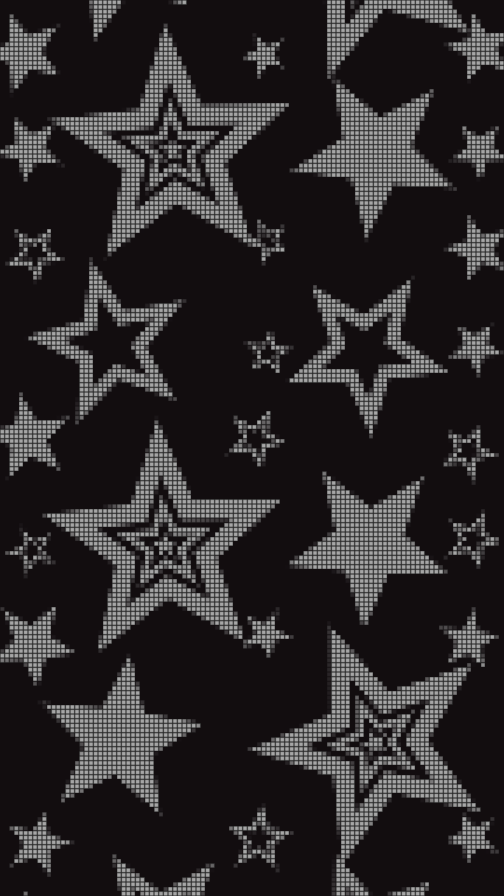
This pattern is drawn by a Shadertoy shader. Its source:

```glsl
// Scattered five-pointed stars, solid, outlined and nested, made of small grey dots on near-black.

const vec3  BACKGROUND   = vec3(0.07, 0.05, 0.06);
const vec3  DOT_GREY     = vec3(0.65);
const vec3  GAP_GREY     = vec3(0.15);
const float DOT_PITCH    = 1.0 / 108.0;   // lengths are in canvas widths
const float DOT_HALF     = 0.39;          // in pitches
const float DOT_SOFTNESS = 0.2;           // in pitches
const float ROW_PITCH    = 0.39;
const float FIRST_ROW    = 0.31;
const float NESTED_SIZE  = 0.25;
const float MEDIUM_SIZE  = 0.17;
const vec2  SMALL_SIZE   = vec2(0.055, 0.095);
const float SMALL_MIN    = 0.042;
const float CLEARANCE    = 0.86;          // part of a big star kept free of small ones
const float EDGE_SLOPE   = 2.65;          // larger gives thinner arms
const float HOLE         = 0.56;          // hole size relative to its star
const float PI           = 3.14159;

const int SOLID = 0, OUTLINE = 1, NESTED = 2;

struct Star { vec2 center; float size; float turn; int style; };

float hash(vec2 p) {
    return fract(sin(dot(p, vec2(127.1, 311.7))) * 43758.5);
}

vec2 jitter(vec2 id) {
    return vec2(hash(id + 3.1), hash(id + 7.7)) - 0.5;
}

// Two large or medium stars per row; every third row holds outlines.
Star bigStar(float col, float row) {
    vec2 id = vec2(col, row);
    float odd = mod(row, 2.0);
    bool outlineRow = mod(row, 3.0) > 1.5;
    bool nested = !outlineRow && abs(col + odd - 1.0) < 0.5;
    vec2 center = vec2(0.22 + 0.51 * col + 0.11 * odd * (1.0 - col),
                       FIRST_ROW + ROW_PITCH * row);
    float size = nested ? NESTED_SIZE : MEDIUM_SIZE;
    int style = nested ? NESTED : (outlineRow ? OUTLINE : SOLID);
    return Star(center + 0.035 * jitter(id), size, hash(id + 1.3), style);
}

// Small stars fill three columns and shrink to fit between the big ones.
Star smallStar(float col, float row) {
    vec2 id = vec2(col + 20.0, row);
    vec2 center = vec2(0.06 + 0.44 * col + 0.02 * mod(col, 2.0),
                       FIRST_ROW + 0.5 * ROW_PITCH * row);
    center += 0.03 * jitter(id);
    float size = mix(SMALL_SIZE.x, SMALL_SIZE.y, hash(id));
    float nearRow = floor(0.5 * row + 0.5);
    for (float r = -1.0; r <= 1.0; r++)
        for (float c = 0.0; c <= 1.0; c++) {
            Star big = bigStar(c, nearRow + r);
            size = min(size, distance(center, big.center) - CLEARANCE * big.size);
        }
    int style = hash(id + 5.9) < 0.5 ? SOLID : OUTLINE;
    return Star(center, size, hash(id + 1.3), style);
}

// Signed distance to the lit part of a star; scaled copies share one gauge.
float starDistance(vec2 p, Star s) {
    p -= s.center;
    float sector = 0.4 * PI;
    float angle = atan(p.x, p.y) + s.turn * sector;
    angle = abs(mod(angle + 0.5 * sector, sector) - 0.5 * sector);
    float gauge = length(p) * (cos(angle) + EDGE_SLOPE * sin(angle)) / s.size;
    float d = gauge - 1.0;
    if (s.style != SOLID) d = max(d, HOLE - gauge);
    if (s.style == NESTED) {
        d = min(d, max(gauge - 0.40, 0.23 - gauge));
        d = min(d, gauge - 0.11);
    }
    return d * s.size / sqrt(1.0 + EDGE_SLOPE * EDGE_SLOPE);
}

float patternDistance(vec2 p) {
    float d = 1.0;
    float bigRow = floor((p.y - FIRST_ROW) / ROW_PITCH + 0.5);
    float smallRow = floor(2.0 * (p.y - FIRST_ROW) / ROW_PITCH + 0.5);
    for (float r = -1.0; r <= 1.0; r++) {
        for (float c = 0.0; c <= 1.0; c++)
            d = min(d, starDistance(p, bigStar(c, bigRow + r)));
        for (float c = 0.0; c <= 2.0; c++) {
            Star s = smallStar(c, smallRow + r);
            if (s.size > SMALL_MIN) d = min(d, starDistance(p, s));
        }
    }
    return d;
}

void mainImage(out vec4 fragColor, in vec2 fragCoord) {
    vec2 p = fragCoord / iResolution.x;

    // Each dot takes its brightness from the pattern at its own center.
    vec2 cell = floor(p / DOT_PITCH);
    float lit = clamp(0.5 - patternDistance((cell + 0.5) * DOT_PITCH) / (0.6 * DOT_PITCH), 0.0, 1.0);

    // Soft square dot
    vec2 offset = abs(fract(p / DOT_PITCH) - 0.5);
    float blur = max(DOT_SOFTNESS, 0.5 / (iResolution.x * DOT_PITCH));
    vec2 cover = 1.0 - smoothstep(DOT_HALF - blur, DOT_HALF + blur, offset);
    vec3 dotColor = mix(GAP_GREY, DOT_GREY, cover.x * cover.y);

    fragColor = vec4(mix(BACKGROUND, dotColor, lit), 1.0);
}
```
